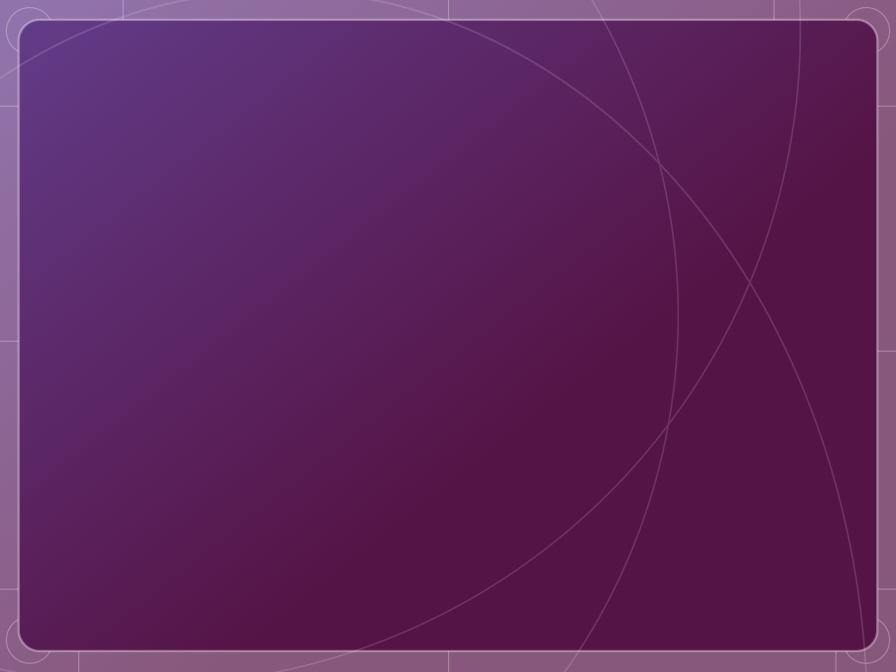
This background is drawn by a WebGL 2 fragment shader. Its source:

```glsl
#version 300 es
precision highp float;

uniform vec2 u_resolution;
out vec4 fragColor;

// The canvas measures 7.68 by 5.76 units.
const vec2 CANVAS = vec2(7.68, 5.76);
const vec2 PANEL_CENTER = vec2(3.84, 2.885);
const vec2 PANEL_HALF = vec2(3.68, 2.705);
const vec3 VIOLET = vec3(0.385, 0.235, 0.54);
const vec3 PLUM = vec3(0.335, 0.078, 0.275);
const vec3 PALE = vec3(1.0, 0.96, 0.98);

float roundedBox(vec2 p, vec2 halfSize, float radius) {
    vec2 q = abs(p) - halfSize + radius;
    return length(max(q, 0.0)) + min(max(q.x, q.y), 0.0) - radius;
}

float ellipse(vec2 p, vec2 radii) {
    return (length(p / radii) - 1.0) * min(radii.x, radii.y);
}

// Smooth coverage of a filled shape and of a thin outline.
float fill(float d, float pixel) {
    return clamp(0.5 - d / pixel, 0.0, 1.0);
}

float stroke(float d, float width, float pixel) {
    return fill(abs(d) - 0.5 * width, pixel);
}

// Distance to the nearest of three parallel lines.
float nearestLine(float x, vec3 places) {
    vec3 d = abs(x - places);
    return min(d.x, min(d.y, d.z));
}

float frameLines(vec2 p, float pixel) {
    vec2 side = p - PANEL_CENTER;
    vec3 columns = side.y > 0.0 ? vec3(1.055, 3.845, 6.635) : vec3(0.675, 3.845, 7.165);
    vec3 rows = vec3(4.85, side.x < 0.0 ? 2.835 : 2.75, 0.71);
    vec2 beyond = step(PANEL_HALF, abs(side));
    float vertical = beyond.y * stroke(nearestLine(p.x, columns), 0.01, pixel);
    float horizontal = beyond.x * stroke(nearestLine(p.y, rows), 0.01, pixel);

    // Mirroring gives one ring behind each panel corner.
    float ring = length(abs(side) - vec2(3.585, 2.61)) - 0.2;
    return max(max(vertical, horizontal), stroke(ring, 0.01, pixel));
}

float sweepingArcs(vec2 p, float pixel) {
    float falling = ellipse(p - vec2(2.395, -0.416), vec2(5.039, 6.257));
    float upright = ellipse(p - vec2(0.513, 3.06), vec2(5.3));
    float rising = ellipse(p - vec2(1.245, 5.5), vec2(5.615));
    float nearest = min(abs(falling), min(abs(upright), abs(rising)));
    return stroke(nearest, 0.014, pixel);
}

void main() {
    vec2 p = gl_FragCoord.xy / u_resolution * CANVAS;
    float pixel = CANVAS.y / u_resolution.y;

    // Diagonal gradient from the upper left.
    float along = dot(vec2(p.x, CANVAS.y - p.y), vec2(0.62, 0.785));
    vec3 base = mix(VIOLET, PLUM, clamp((along - 0.2) / 5.45, 0.0, 1.0));

    // Pale frame around the rounded panel.
    float panel = roundedBox(p - PANEL_CENTER, PANEL_HALF, 0.18);
    vec3 frame = mix(base, PALE, 0.3);
    frame = mix(frame, PALE, 0.28 * frameLines(p, pixel));
    vec3 color = mix(frame, base, fill(panel, pixel));

    // Fine arcs and the bright panel edge.
    color = mix(color, PALE, 0.14 * sweepingArcs(p, pixel));
    color = mix(color, PALE, 0.36 * stroke(panel, 0.02, pixel));
    fragColor = vec4(color, 1.0);
}
```
